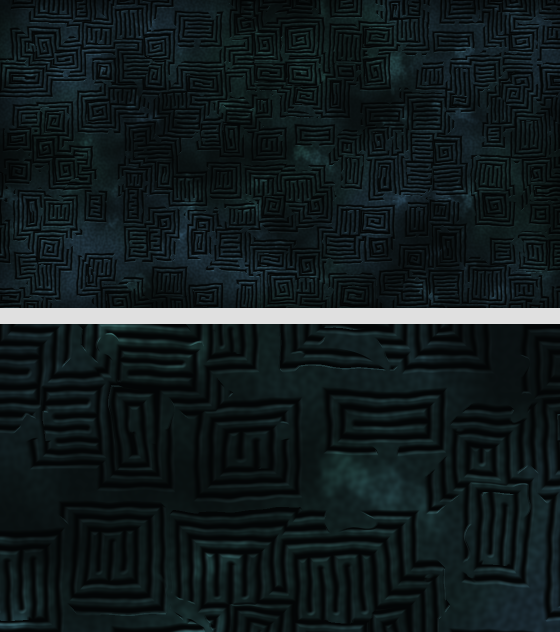
Top, the full canvas; bottom, a detail of the centre.
This pattern is drawn by a Shadertoy shader. Its source:

```glsl
const float CELL = 0.118;         // spacing of the chambers, in canvas heights
const float CORE_MIN = 0.014;     // half sizes of the chambers
const float CORE_MAX = 0.050;
const float PITCH = 0.0138;       // spacing of neighbouring grooves
const float BEND = 0.008;         // slow drift of the walls
const float WOBBLE = 0.0028;      // hand-carved unevenness
const float RELIEF_STEP = 0.0014; // sampling step for the slope
const float GLINT = 0.085;        // strength of lit edges
const float GRAIN = 0.5;          // surface speckle
const int AA = 2;
const vec2 LIGHT = vec2(-0.62, 0.78);
const vec3 GROUND = vec3(0.027, 0.046, 0.048);
const vec3 GREEN_STONE = vec3(0.070, 0.140, 0.132);
const vec3 BLUE_STONE = vec3(0.085, 0.134, 0.172);
const vec3 GLINT_TINT = vec3(0.68, 1.0, 1.06);

float hash(vec2 p) {
    vec3 q = fract(p.xyx * vec3(0.1031, 0.1030, 0.0973));
    q += dot(q, q.yzx + 33.33);
    return fract((q.x + q.y) * q.z);
}

vec2 hash2(vec2 p) {
    return vec2(hash(p), hash(p + 57.0));
}

vec2 gradientAt(vec2 cell) {
    float a = 6.28318 * hash(cell + 71.0);
    return vec2(cos(a), sin(a));
}

float gradientNoise(vec2 p) {
    vec2 i = floor(p), f = p - i;
    vec2 u = f * f * f * (f * (f * 6.0 - 15.0) + 10.0);
    vec2 e = vec2(0.0, 1.0);
    return mix(mix(dot(gradientAt(i), f), dot(gradientAt(i + e.yx), f - e.yx), u.x),
               mix(dot(gradientAt(i + e), f - e), dot(gradientAt(i + 1.0), f - 1.0), u.x), u.y);
}

float fbm(vec2 p) {
    float sum = 0.0, amp = 1.0;
    for (int i = 0; i < 4; i++) {
        sum += amp * gradientNoise(p);
        p = mat2(1.6, 1.2, -1.2, 1.6) * p + 7.3;
        amp *= 0.6;
    }
    return sum;
}

float toNearestLine(float phase) {
    return abs(phase - round(phase));
}

// Parallel grooves, open at alternating ends
float serpentine(vec2 local, vec2 size) {
    float count = max(round(size.x / PITCH), 1.0);
    float x = local.x / size.x * count, k = round(x);
    float y = local.y / PITCH, top = size.y / PITCH;
    float inset = mod(k, 2.0) < 0.5 ? top - y : y;
    float overrun = (k < 0.5 || k > count - 0.5) ? 0.0 : max(1.0 - inset, 0.0);
    return length(vec2(x - k, overrun));
}

// Distance to the nearest groove, in pitches
float labyrinth(vec2 p) {
    vec2 home = floor(p / CELL), offset = vec2(0.0), core = vec2(1.0), owner = home;
    float d = 1e3;

    // Nearest rectangular chamber; its rings merge with those of its neighbours
    for (int i = 0; i < 9; i++) {
        vec2 id = home + vec2(i % 3, i / 3) - 1.0;
        vec2 r = p - (id + mix(vec2(0.1), vec2(0.9), hash2(id + 11.0))) * CELL;
        vec2 halfSize = mix(vec2(CORE_MIN), vec2(CORE_MAX), hash2(id + 203.0));
        vec2 q = abs(r) - halfSize;
        float box = max(q.x, q.y);
        if (box < d) { d = box; offset = r; core = halfSize; owner = id; }
    }
    float depth = d / PITCH, kind = hash(owner + 331.0);

    // Outside: a few rings, then an open passage, with doors through the walls
    if (depth > 0.0) {
        float last = 1.0 + floor(2.6 * hash(owner + 409.0));
        float ring = depth > last ? depth - last : toNearestLine(depth);
        float door = smoothstep(0.30, 0.36, gradientNoise(p * 21.0));
        return ring + door * step(0.5, depth);
    }

    // Inside: a spiral or a folded passage
    float line;
    if (kind < 0.46) {
        float turn = atan(offset.y, offset.x) / 6.28318;
        line = toNearestLine(depth + (kind < 0.23 ? turn : -turn));
    } else {
        vec2 local = offset + core;
        line = kind < 0.73 ? serpentine(local, 2.0 * core) : serpentine(local.yx, 2.0 * core.yx);
    }
    return min(line, -depth + smoothstep(0.22, 0.28, gradientNoise(p * 17.0 + 5.0)));
}

float relief(vec2 p) {
    return smoothstep(0.07, 0.42, labyrinth(p));
}

vec3 shade(vec2 p) {
    vec2 drift = vec2(gradientNoise(p * 8.0), gradientNoise(p * 8.0 + 40.0));
    vec2 shake = vec2(gradientNoise(p * 38.0), gradientNoise(p * 38.0 + 90.0));
    vec2 q = p + BEND * drift + WOBBLE * shake;
    float h = relief(q);
    vec2 slope = vec2(relief(q + vec2(RELIEF_STEP, 0.0)), relief(q + vec2(0.0, RELIEF_STEP))) - h;
    float lit = clamp(-dot(slope, LIGHT) * 2.4, -1.0, 1.0);

    // Uneven glow, with a slow drift between green and blue
    float patches = fbm(p * 2.9 + 4.0);
    float glow = 0.60 + 0.85 * patches + 0.9 * smoothstep(0.25, 0.8, fbm(p * vec2(9.0, 7.0) + 21.0));
    glow = max(glow, 0.15) * (1.0 + GRAIN * gradientNoise(p * 120.0));
    float hue = smoothstep(-0.45, 0.45, fbm(p * 1.7 + 13.0));
    vec3 stone = mix(GREEN_STONE, BLUE_STONE, hue);

    vec3 col = GROUND * (0.45 + 0.55 * h) + stone * glow * h * (0.85 + 0.4 * lit);
    float spark = 0.45 + 0.8 * glow + 0.8 * gradientNoise(p * 30.0);
    return col + GLINT * GLINT_TINT * max(lit, 0.0) * max(spark, 0.0);
}

void mainImage(out vec4 fragColor, in vec2 fragCoord) {
    vec3 col = vec3(0.0);
    for (int i = 0; i < AA * AA; i++) {
        vec2 offset = (vec2(i % AA, i / AA) + 0.5) / float(AA) - 0.5;
        col += shade((fragCoord + offset) / iResolution.y);
    }
    col /= float(AA * AA);
    vec2 uv = fragCoord / iResolution.xy;
    vec2 rim = smoothstep(vec2(-0.03), vec2(0.06), min(uv, 1.0 - uv));
    fragColor = vec4(col * mix(0.6, 1.0, rim.x * rim.y), 1.0);
}
```
